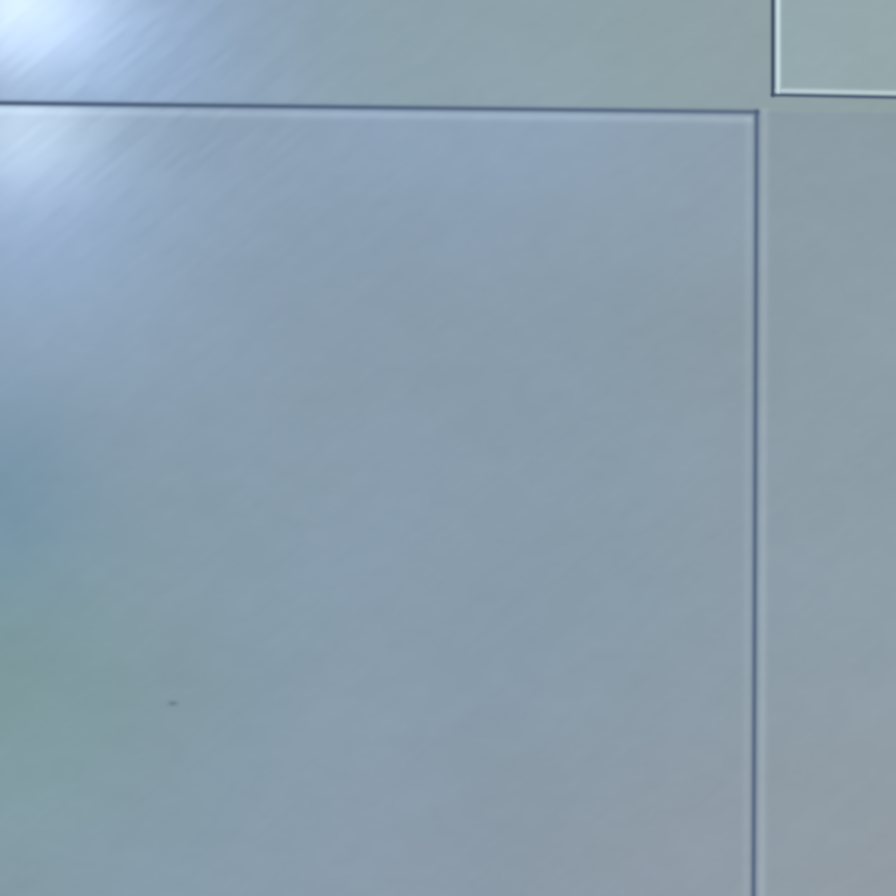
This texture is drawn by a Shadertoy shader. Its source:

```glsl
#define BASE vec3(0.533, 0.612, 0.675)
#define SEAM_COLOR vec3(0.30, 0.37, 0.48)
#define GLOW_COLOR vec3(0.27, 0.26, 0.24)
#define HAZE_COLOR vec3(0.06, 0.08, 0.14)
#define SEAM_WIDTH 0.0030
#define CORNER vec2(0.8445, 0.8750)
#define INSET_CORNER vec2(0.8625, 0.8940)
#define MOTTLE 0.030
#define GRAIN 0.022

float hash(vec2 p) {
    vec3 q = fract(p.xyx * 0.1031);
    q += dot(q, q.yzx + 33.33);
    return fract((q.x + q.y) * q.z);
}

float noise(vec2 p) {
    vec2 i = floor(p), f = fract(p);
    f = f * f * (3.0 - 2.0 * f);
    return mix(mix(hash(i), hash(i + vec2(1, 0)), f.x),
               mix(hash(i + vec2(0, 1)), hash(i + vec2(1, 1)), f.x), f.y);
}

float fbm(vec2 p) {
    float sum = 0.0, amp = 0.5;
    for (int i = 0; i < 5; i++) {
        sum += amp * noise(p);
        p = mat2(1.6, 1.2, -1.2, 1.6) * p + 7.3;
        amp *= 0.5;
    }
    return sum;
}

// Soft elliptical spot
float blob(vec2 p, vec2 center, vec2 radius) {
    vec2 d = (p - center) / radius;
    return exp(-dot(d, d));
}

float segment(vec2 p, vec2 a, vec2 b) {
    vec2 ab = b - a;
    return length(p - a - ab * clamp(dot(p - a, ab) / dot(ab, ab), 0.0, 1.0));
}

float line(float dist, float width) {
    return exp(-dist * dist / (width * width));
}

// Broad tint shifts over all panels
vec3 sheen(vec2 p) {
    vec3 c = BASE;
    c += vec3(0.022, 0.005, -0.020) * smoothstep(0.45, 1.05, p.x);
    c += vec3(0.015, -0.005, -0.012) * smoothstep(0.35, 0.0, p.y) * smoothstep(0.1, 0.6, p.x);
    c += vec3(-0.030, 0.000, -0.045) * blob(p, vec2(-0.02, 0.22), vec2(0.24, 0.22));
    c += vec3(-0.060, -0.035, -0.010) * blob(p, vec2(-0.02, 0.44), vec2(0.12, 0.12));
    return c;
}

// Reflected light on the two left panels, split by the seam
vec3 reflection(vec2 p, float above) {
    vec3 top = GLOW_COLOR * blob(p, vec2(0.02, 1.0), vec2(0.10, 0.085))
             + HAZE_COLOR * 1.25 * blob(p, vec2(0.09, 0.95), vec2(0.20, 0.16))
             + vec3(0.02, 0.025, 0.0) * smoothstep(0.2, 0.5, p.x);
    vec2 q = p - vec2(0.0, 0.84);
    q = vec2(q.x + 0.35 * q.y, q.y - 0.25 * q.x);
    vec3 low = GLOW_COLOR * 0.65 * blob(q, vec2(0.03, 0.01), vec2(0.10, 0.075))
             + HAZE_COLOR * 0.85 * blob(q, vec2(0.0, -0.07), vec2(0.20, 0.19))
             + vec3(0.02, 0.025, 0.045) * blob(p, vec2(0.5, 0.87), vec2(0.42, 0.15));
    return mix(low, top, above);
}

void mainImage(out vec4 fragColor, in vec2 fragCoord) {
    vec2 p = fragCoord / iResolution.xy;
    float aa = 1.0 / min(iResolution.x, iResolution.y);
    float width = max(SEAM_WIDTH, aa);

    // Seam positions, including their slight tilt
    float seamY = mix(0.8850, CORNER.y, p.x / CORNER.x);
    float seamX = mix(0.8410, CORNER.x, p.y / CORNER.y);
    float above = smoothstep(-width, width, p.y - seamY);
    float leftSide = 1.0 - smoothstep(-width, width, p.x - seamX);
    float lit = max(leftSide, above);

    vec3 col = sheen(p) + reflection(p, above) * lit;

    // Cloudy mottling and diagonal brushing
    vec2 brushed = vec2(p.x * 0.77 + p.y * 0.64, p.y * 0.77 - p.x * 0.64);
    float cloud = fbm(p * vec2(5.0, 8.0) + 3.0) - 0.48;
    float streak = noise(brushed * vec2(28.0, 150.0)) - 0.5;
    float fine = fbm(p * vec2(45.0, 75.0)) - 0.48;
    float glowAmount = blob(p, vec2(0.08, 0.92), vec2(0.25, 0.18));
    col += MOTTLE * cloud * vec3(0.7, 0.8, 1.3);
    col += GRAIN * (0.6 * fine + streak * (0.25 + 1.3 * glowAmount));

    // Grooves around the large panel with pale rims
    float across = segment(p, vec2(-0.1, 0.8862), CORNER);
    float down = segment(p, CORNER, vec2(0.8406, -0.1));
    col += 0.055 * line(segment(p, vec2(-0.1, 0.8775), CORNER - vec2(0.008)), width * 1.6);
    col += 0.045 * line(segment(p, CORNER + vec2(0.009, 0.0), vec2(0.850, -0.1)), width * 1.5);
    col += 0.025 * line(segment(p, CORNER - vec2(0.009), vec2(0.832, -0.1)), width * 1.5);
    col = mix(col, SEAM_COLOR, line(across, width) * mix(0.95, 0.65, p.x));
    col = mix(col, SEAM_COLOR, line(down, width) * 0.78);

    // Raised inset at the upper right: bright bevel, dark outline
    vec2 inset = p - INSET_CORNER;
    inset.y += 0.02 * inset.x;
    float inside = smoothstep(-aa, aa, min(inset.x, inset.y));
    float edge = segment(inset, vec2(0.0), vec2(0.0, 0.3));
    float foot = segment(inset, vec2(0.0), vec2(0.3, 0.0));
    float bevel = max(line(inset.x - 0.006, width), 0.7 * line(inset.y - 0.005, width));
    col += inside * (vec3(0.015, 0.025, 0.03) + 0.20 * bevel);
    col = mix(col, SEAM_COLOR * 0.8, 0.9 * line(edge, width * 0.8));
    col = mix(col, SEAM_COLOR * 0.9, 0.8 * line(foot, width * 0.7));

    // Small fleck in the finish
    col -= 0.09 * blob(p, vec2(0.193, 0.215), vec2(0.005, 0.003));

    fragColor = vec4(clamp(col, 0.0, 1.0), 1.0);
}
```
